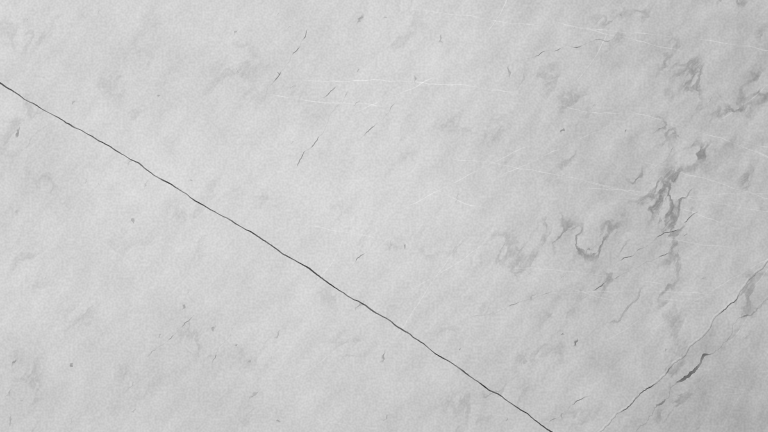
A WebGL 2 fragment shader for this texture:

```glsl
#version 300 es
precision highp float;
// Pale grey marble slab: soft diagonal clouding that darkens to the right,
// one long dark crack, finer fissures, pale scratches, smudges and flecks.
// Built from gradient noise, warped line distances and a cell scatter.

uniform vec2 u_resolution;
out vec4 fragColor;

const float PI = 3.14159265;
const float BASE_TONE = 0.826;       // brightest plain stone
const float RIGHT_SHADE = 0.088;     // darkening towards the right edge
const float BOTTOM_SHADE = 0.03;
const float CLOUD_CONTRAST = 0.045;
const float STREAK_CONTRAST = 0.05;
const float GRAIN_CONTRAST = 0.042;
const float SMUDGE_DARKNESS = 0.2;
const float CRACK_DARKNESS = 0.5;
const float SCRATCH_LIGHT = 0.075;
const float FLECK_DARKNESS = 0.26;
const float STREAK_ANGLE = 0.95;     // radians above horizontal
const int SCRATCH_COUNT = 46;
const int HAIRLINE_COUNT = 14;

// Two random values in 0..1 for a lattice point
vec2 hash2(vec2 cell) {
  uvec2 v = uvec2(ivec2(cell)) * 1664525u + 1013904223u;
  v.x += v.y * 1664525u;
  v.y += v.x * 1664525u;
  v ^= v >> 16u;
  v.x += v.y * 1664525u;
  v.y += v.x * 1664525u;
  v ^= v >> 16u;
  return vec2(v & 65535u) / 65535.0;
}

float cornerSlope(vec2 cell, vec2 offset) {
  float angle = 2.0 * PI * hash2(cell).x;
  return dot(vec2(cos(angle), sin(angle)), offset);
}

// Gradient noise, about -1..1
float noise(vec2 p) {
  vec2 i = floor(p), f = p - i, e = vec2(1.0, 0.0);
  vec2 s = f * f * f * (f * (f * 6.0 - 15.0) + 10.0);
  float low = mix(cornerSlope(i, f), cornerSlope(i + e.xy, f - e.xy), s.x);
  float high = mix(cornerSlope(i + e.yx, f - e.yx), cornerSlope(i + e.xx, f - e.xx), s.x);
  return 1.5 * mix(low, high, s.y);
}

float fbm(vec2 p) {
  float sum = 0.0, gain = 0.5;
  for (int i = 0; i < 5; i++) {
    sum += gain * noise(p);
    p = mat2(1.6, 1.2, -1.2, 1.6) * p + 7.3;
    gain *= 0.5;
  }
  return sum;
}

vec2 turn(vec2 p, float angle) {
  float c = cos(angle), s = sin(angle);
  return vec2(c * p.x + s * p.y, c * p.y - s * p.x);
}

// Pixel coverage of a bowed, wobbling line from a to b
float line(vec2 p, vec2 a, vec2 b, float bow, float wobble, float halfWidth) {
  float px = 1.0 / u_resolution.y, len = length(b - a);
  vec2 dir = (b - a) / len, rel = p - a;
  float t = dot(rel, dir);
  float d = dot(rel, vec2(-dir.y, dir.x)) - bow * sin(PI * t / len);
  d -= wobble * fbm(vec2(t * 14.0, a.x * 37.0 + a.y * 91.0));
  float ends = smoothstep(0.0, 0.05, t) * (1.0 - smoothstep(len - 0.05, len, t));
  return ends * (clamp((d + halfWidth) / px + 0.5, 0.0, 1.0)
               - clamp((d - halfWidth) / px + 0.5, 0.0, 1.0));
}

// Sparse elongated specks, one at most per cell
float flecks(vec2 p, float scale, float chance) {
  vec2 cell = floor(p * scale);
  vec2 pick = hash2(cell + 211.0), size = hash2(cell + 503.0);
  vec2 rel = (fract(p * scale) - 0.3 - 0.4 * hash2(cell + 97.0)) / scale;
  rel = turn(rel, STREAK_ANGLE + 1.2 * (pick.y - 0.4));
  rel += 0.004 * vec2(noise(p * 110.0), noise(p * 110.0 + 40.0));
  float d = length(rel / vec2(0.003 + 0.009 * size.x * size.x, 0.0014 + 0.002 * size.y));
  return step(pick.x, chance) * (1.0 - smoothstep(0.2, 1.5, d)) * (0.2 + 0.8 * size.y * size.y);
}

void main() {
  vec2 p = gl_FragCoord.xy / u_resolution.y;
  float right = smoothstep(0.75, 1.8, p.x);
  vec2 streak = turn(p, STREAK_ANGLE) * vec2(0.45, 1.0);

  // Plain stone, clouds and streaks
  float tone = BASE_TONE - RIGHT_SHADE * right;
  tone -= BOTTOM_SHADE * (1.0 - smoothstep(0.0, 0.35, p.y));
  tone += CLOUD_CONTRAST * fbm(p * 2.6 + 3.0);
  tone += STREAK_CONTRAST * (0.7 + 0.6 * right) * fbm(streak * 27.0);

  // Smudged veins, densest in a rising band on the right
  vec2 warped = streak + 0.03 * vec2(fbm(p * 9.0), fbm(p * 9.0 + 19.0));
  float bandOffset = dot(p - vec2(1.3, 0.375), vec2(-0.634, 0.773)) / 0.1;
  float band = exp(-bandOffset * bandOffset) * smoothstep(1.15, 1.35, p.x);
  float ridge = smoothstep(0.65, 1.0, 1.0 - 2.2 * abs(fbm(warped * 17.0 + 5.0)));
  float patches = smoothstep(0.0, 0.5, fbm(p * 8.0 + 31.0) + 0.2 * band);
  tone -= SMUDGE_DARKNESS * ridge * patches * (0.25 + 0.35 * right + 0.4 * band);
  tone -= 0.045 * band * smoothstep(-0.2, 0.4, fbm(warped * 22.0));

  // Pale scratches and broken dark hairlines
  float worn = smoothstep(-0.5, 0.4, noise(p * 19.0 + 60.0));
  for (int i = 0; i < SCRATCH_COUNT; i++) {
    vec2 r = hash2(vec2(i, 11)), k = hash2(vec2(i, 29));
    vec2 mid = vec2(mix(1.8, 0.7, r.x * r.x), r.y);
    float angle = k.x < 0.65 ? -0.4 + 0.7 * k.x : 0.4 + 2.4 * (k.x - 0.65);
    vec2 reach = (0.07 + 0.2 * k.y) * vec2(cos(angle), sin(angle));
    tone += SCRATCH_LIGHT * (0.25 + 0.75 * r.y) * (0.3 + 0.7 * worn)
          * line(p, mid - reach, mid + reach, 0.03 * (k.y - 0.5), 0.007, 0.001);
  }
  float broken = smoothstep(0.0, 0.5, noise(p * 31.0));
  for (int i = 0; i < HAIRLINE_COUNT; i++) {
    vec2 r = hash2(vec2(i, 53)), k = hash2(vec2(i, 71));
    vec2 mid = r * vec2(1.8, 1.0);
    float angle = 0.12 + 1.0 * k.x;
    vec2 reach = (0.05 + 0.09 * k.y) * vec2(cos(angle), sin(angle));
    tone -= (0.03 + 0.22 * broken) * line(p, mid - reach, mid + reach, 0.0, 0.018, 0.001);
  }

  // Fissures in the lower right corner, each with a pale lip
  vec2 lip = vec2(-0.003, 0.003);
  float blot = smoothstep(0.05, 0.6, noise(p * 19.0 + 4.0));
  tone -= 0.02 * smoothstep(-0.02, 0.03, p.x - p.y - 1.39);
  tone -= (0.1 + 0.25 * blot)
        * line(p, vec2(1.36, -0.03), vec2(1.82, 0.44), -0.012, 0.014, 0.0011);
  tone += 0.04 * line(p - lip, vec2(1.36, -0.03), vec2(1.82, 0.44), -0.012, 0.014, 0.0013);
  tone -= (0.06 + 0.24 * blot)
        * line(p, vec2(1.45, -0.03), vec2(1.82, 0.35), 0.01, 0.03, 0.001 + 0.003 * blot);

  // Long main crack, thinning and thickening along its course
  float crackWidth = 0.0012 + 0.0008 * noise(p * 23.0);
  tone -= CRACK_DARKNESS * (0.85 + 0.4 * noise(p * 37.0))
        * line(p, vec2(-0.06, 0.841), vec2(1.34, -0.042), 0.02, 0.007, crackWidth);

  // Flecks and fine grain
  tone -= FLECK_DARKNESS * (flecks(p, 8.0, 0.28) + 0.7 * flecks(p + 5.0, 15.0, 0.12));
  tone += GRAIN_CONTRAST * (0.7 * noise(p * 190.0) + 0.3 * noise(p * 95.0 + 9.0));
  fragColor = vec4(vec3(clamp(tone, 0.0, 1.0)), 1.0);
}
```
